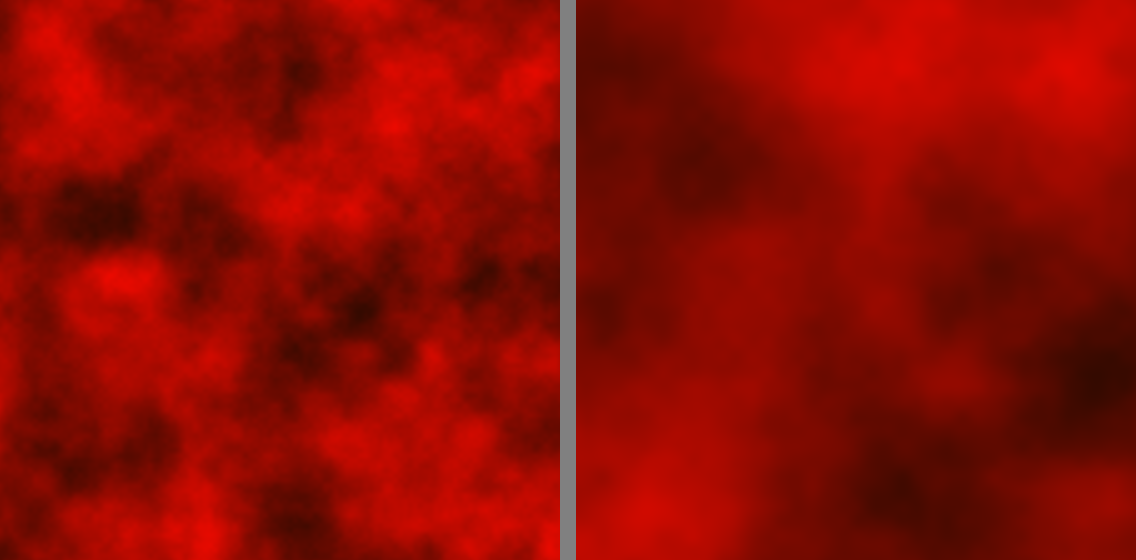
Left: the whole. Right: its middle third, enlarged.
This texture is drawn by a Shadertoy shader. Its source:

```glsl
// Soft, cloudy red fractal noise fading into near-black patches.

const float CLOUD_CELLS = 7.0;   // largest noise cells across the canvas
const int   OCTAVES     = 5;
const float DARK_RED    = 0.05;
const float BRIGHT_RED  = 1.13;
const float GREEN_TINT  = 0.04;

// Pseudo-random value in 0..1 for a lattice point
float hash(vec2 cell) {
    vec3 p = fract(vec3(cell.xyx) * 0.1031);
    p += dot(p, p.yzx + 33.33);
    return fract((p.x + p.y) * p.z);
}

// Smoothly interpolated lattice noise
float valueNoise(vec2 p) {
    vec2 cell = floor(p);
    vec2 f = fract(p);
    vec2 w = f * f * (3.0 - 2.0 * f);
    float bottom = mix(hash(cell), hash(cell + vec2(1.0, 0.0)), w.x);
    float top = mix(hash(cell + vec2(0.0, 1.0)), hash(cell + vec2(1.0)), w.x);
    return mix(bottom, top, w.y);
}

// Octaves of halving size and strength, normalised to 0..1
float cloudNoise(vec2 p, float gain) {
    float sum = 0.0;
    float total = 0.0;
    float amplitude = 1.0;
    for (int i = 0; i < OCTAVES; i++) {
        sum += amplitude * valueNoise(p);
        total += amplitude;
        amplitude *= gain;
        p = p * 2.0 + vec2(17.3, 41.7);
    }
    return sum / total;
}

// Red ramp with a constant trace of green
vec3 emberColor(float density) {
    float red = mix(DARK_RED, BRIGHT_RED, density);
    return vec3(clamp(red, 0.0, 1.0), GREEN_TINT, 0.0);
}

void mainImage(out vec4 fragColor, in vec2 fragCoord) {
    vec2 uv = fragCoord / iResolution.y;
    float density = cloudNoise(uv * CLOUD_CELLS + vec2(23.4, 58.6), 0.5);
    fragColor = vec4(emberColor(density), 1.0);
}
```
